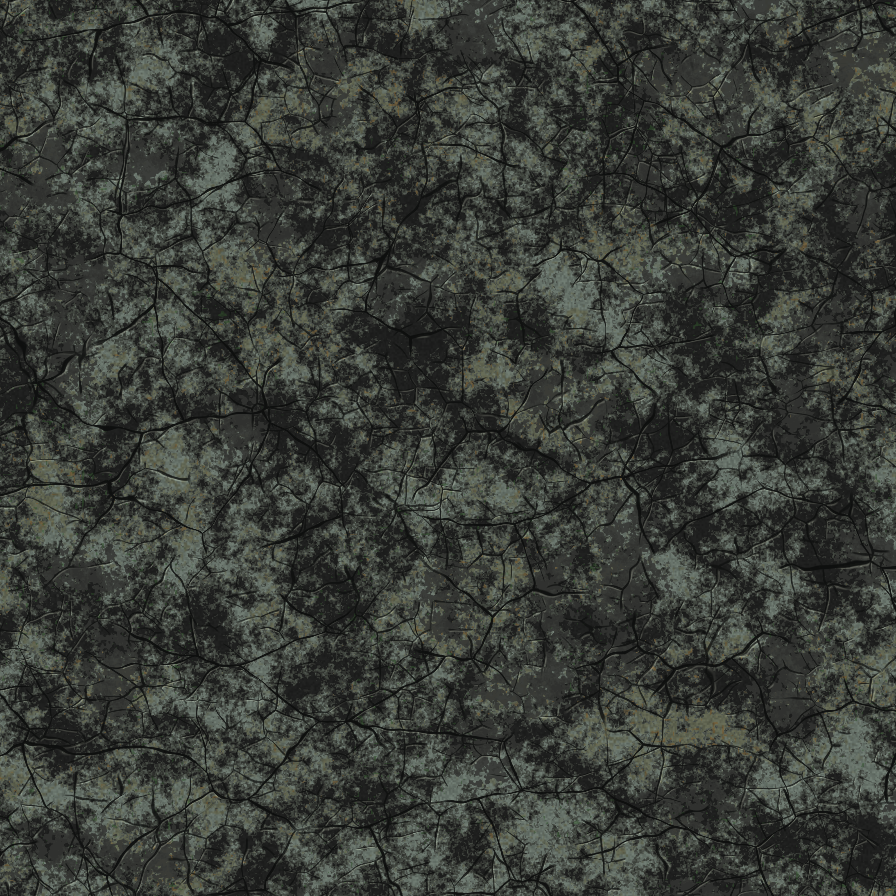
Write a Shadertoy shader that draws this texture.

```glsl
const vec3 CHARCOAL = vec3(0.116, 0.119, 0.116);
const vec3 SLATE = vec3(0.190, 0.198, 0.184);
const vec3 MOSS = vec3(0.250, 0.270, 0.242);
const vec3 LICHEN = vec3(0.312, 0.335, 0.310);
const vec3 PALE = vec3(0.402, 0.446, 0.412);
const vec3 OLIVE = vec3(0.372, 0.388, 0.312);
const vec3 OCHRE = vec3(0.430, 0.330, 0.180);
const vec3 FERN = vec3(0.190, 0.320, 0.170);
const vec3 CRACK = vec3(0.050, 0.055, 0.052);

float hash(vec2 p) {
    vec3 q = fract(p.xyx * 0.1031);
    q += dot(q, q.yzx + 33.33);
    return fract((q.x + q.y) * q.z);
}

vec2 hash2(vec2 p) {
    return vec2(hash(p), hash(p + 71.7));
}

float valueNoise(vec2 p) {
    vec2 cell = floor(p), f = fract(p);
    f = f * f * (3.0 - 2.0 * f);
    float low = mix(hash(cell), hash(cell + vec2(1, 0)), f.x);
    float high = mix(hash(cell + vec2(0, 1)), hash(cell + vec2(1, 1)), f.x);
    return mix(low, high, f.y);
}

float fbm(vec2 p, int octaves, float gain) {
    float sum = 0.0, total = 0.0, weight = 1.0;
    for (int i = 0; i < octaves; i++) {
        sum += weight * valueNoise(p);
        total += weight;
        weight *= gain;
        p = mat2(1.68, 1.26, -1.26, 1.68) * p + 17.3;
    }
    return sum / total;
}

// Distance to the nearest cell border in x, border normal in yz
vec3 cellBorder(vec2 p) {
    vec2 cell = floor(p), f = fract(p), home = vec2(0), nearest = vec2(9);
    for (int j = -1; j <= 1; j++)
    for (int i = -1; i <= 1; i++) {
        vec2 g = vec2(i, j);
        vec2 r = g + hash2(cell + g) - f;
        if (dot(r, r) < dot(nearest, nearest)) { nearest = r; home = g; }
    }
    vec3 border = vec3(9, 0, 0);
    for (int j = -2; j <= 2; j++)
    for (int i = -2; i <= 2; i++) {
        vec2 g = home + vec2(i, j);
        vec2 r = g + hash2(cell + g) - f;
        vec2 across = r - nearest;
        if (dot(across, across) > 0.0001) {
            vec2 normal = normalize(across);
            float d = dot(0.5 * (r + nearest), normal);
            if (d < border.x) border = vec3(d, normal);
        }
    }
    return border;
}

// Signed distance to scattered upright and lying slabs
float slabDistance(vec2 p, float scale) {
    vec2 q = p * scale, cell = floor(q);
    float nearest = 9.0;
    for (int j = -1; j <= 1; j++)
    for (int i = -1; i <= 1; i++) {
        vec2 id = cell + vec2(i, j);
        vec2 size = mix(vec2(0.12, 0.22), vec2(0.22, 0.42), hash2(id + 5.1));
        if (hash(id + 9.4) < 0.5) size = size.yx;
        vec2 d = abs(q - id - hash2(id + 23.0)) - size;
        float box = length(max(d, 0.0)) + min(max(d.x, d.y), 0.0);
        if (hash(id + 41.0) < 0.45) nearest = min(nearest, box);
    }
    return nearest / scale;
}

// Colour ramp from bare dark stone to bright crust
vec3 stoneColor(float level, float warmth) {
    vec3 color = mix(CHARCOAL, SLATE, smoothstep(-0.8, -0.5, level));
    color = mix(color, MOSS, smoothstep(-0.25, 0.05, level));
    color = mix(color, LICHEN, smoothstep(0.28, 0.58, level));
    return mix(color, mix(PALE, OLIVE, warmth), smoothstep(0.82, 1.1, level));
}

void mainImage(out vec4 fragColor, in vec2 fragCoord) {
    vec2 uv = fragCoord / iResolution.y;
    float pixel = 1.0 / iResolution.y;

    // Bent coordinates make the cracks wander
    vec2 bend = vec2(fbm(uv * 6.0, 2, 0.5), fbm(uv * 6.0 + 40.0, 2, 0.5)) - 0.5;
    vec2 jitter = vec2(valueNoise(uv * 60.0), valueNoise(uv * 60.0 + 80.0)) - 0.5;
    vec2 bent = uv + 0.07 * bend + 0.007 * jitter;

    // Three sizes of broken cracks, each with a lit rim and dark surroundings
    float crack = 0.0, rim = 0.0, soot = 0.0, scale = 9.0;
    for (int i = 0; i < 3; i++) {
        float layer = float(i);
        vec2 stretch = i == 1 ? vec2(1.25, 0.8) : vec2(0.8, 1.25);
        vec3 border = cellBorder(bent * stretch * scale + 13.0 * layer);
        float d = border.x / (scale * length(stretch * border.yz));
        float present = smoothstep(0.42, 0.54, valueNoise(uv * scale * 1.6 + 31.0 * layer) + 0.03 - 0.02 * layer);
        float width = (0.0013 - 0.0002 * layer) * mix(0.4, 1.3, valueNoise(uv * 90.0 + layer));
        float line = 1.0 - smoothstep(width - 0.5 * pixel, width + 0.5 * pixel, d);
        float edge = 1.0 - smoothstep(width + 0.5 * pixel, width + 0.001 + pixel, d);
        float lit = smoothstep(0.2, 0.8, dot(border.yz, vec2(-0.6, 0.8)));
        crack = max(crack, line * present * (1.0 - 0.12 * layer));
        rim = max(rim, edge * lit * present);
        soot = max(soot, present * exp(-d / 0.005) * (1.0 - 0.2 * layer));
        scale *= 1.8;
    }

    // Ragged crust, worn away along the cracks
    float level = (fbm(uv * 17.0, 6, 0.96) - 0.5) / 0.087 + 0.12 - 0.85 * soot;
    float warmRegion = fbm(uv * 9.0 + 60.0, 4, 0.8);
    float speck = valueNoise(uv * 290.0 + 7.0);
    float warmth = smoothstep(0.40, 0.62, warmRegion + 0.4 * (speck - 0.5));
    vec3 color = stoneColor(level, warmth);

    // Smooth worn slabs with crumbling edges
    float crumble = fbm(uv * 90.0 + 19.0, 3, 1.0) - 0.5;
    float slab = 1.0 - smoothstep(-0.006, 0.006, slabDistance(uv, 9.0) + 0.13 * crumble);
    color = mix(color, vec3(0.200, 0.205, 0.195), 0.85 * slab);

    // Ochre and fern specks
    float bare = 1.0 - slab;
    float rust = smoothstep(0.80, 0.90, speck) * smoothstep(0.48, 0.60, warmRegion);
    color = mix(color, OCHRE, 0.65 * rust * bare * smoothstep(-0.5, 0.4, level));
    float sprout = smoothstep(0.86, 0.93, valueNoise(uv * 270.0 + 90.0));
    color = mix(color, FERN, 0.5 * sprout * bare * smoothstep(0.5, 0.65, valueNoise(uv * 11.0 + 3.0)));

    // Fine grain, lit rims and crack lines
    color *= 1.0 + 0.28 * bare * (valueNoise(uv * 500.0) - 0.5);
    color += 0.17 * rim * smoothstep(0.4, 0.7, valueNoise(uv * 70.0 + 50.0)) * vec3(1.0, 1.02, 0.9);
    color = mix(color, CRACK, 0.93 * crack);
    fragColor = vec4(color, 1.0);
}
```
